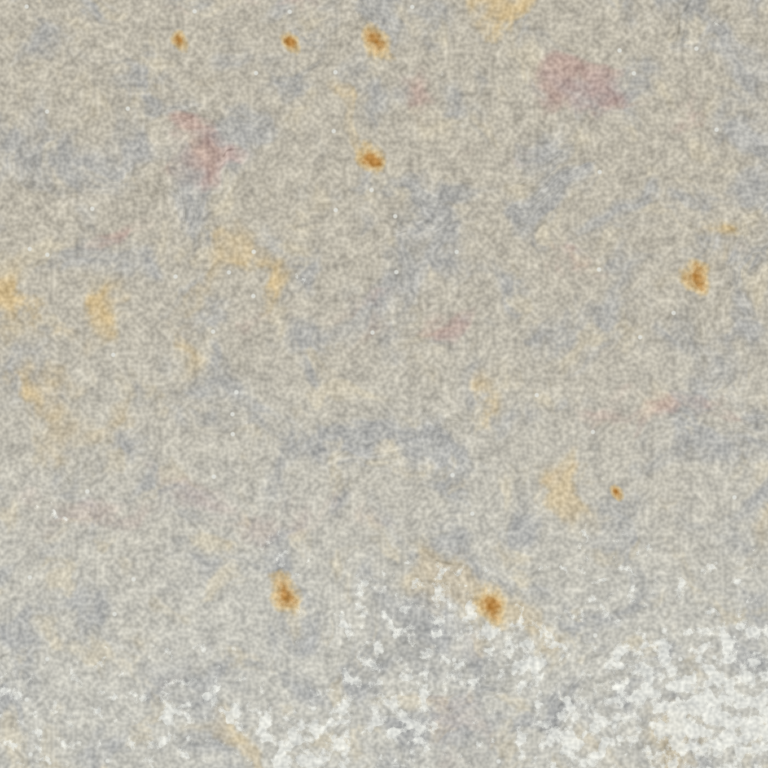
Write a WebGL 1 fragment shader that draws this texture.

```glsl
precision highp float;
// Weathered stone slab: warm grey above, pale and chalky toward the lower right.
// Layered gradient noise gives mottling, relief and grain; noise masks place
// the ochre veins, pink stains, cracks and crust, and a jittered grid the rust.

uniform vec2 u_resolution;

#define GRAIN_SCALE 175.0
#define GRAIN_STRENGTH 0.075
#define MOTTLE_STRENGTH 0.10
#define RELIEF_STRENGTH 0.36
#define BLUE_AMOUNT 0.62
#define VEIN_WIDTH 0.15
#define VEIN_AMOUNT 0.75
#define PINK_AMOUNT 0.55
#define CRUST_LEVEL 0.84
#define RUST_CELLS 7.0
#define RUST_DENSITY 0.20

const vec3 UPPER_STONE = vec3(0.745, 0.722, 0.665);
const vec3 LOWER_STONE = vec3(0.775, 0.770, 0.735);
const vec3 BLUE_GREY = vec3(0.660, 0.668, 0.672);
const vec3 CREAM = vec3(0.830, 0.790, 0.690);
const vec3 OCHRE = vec3(0.845, 0.735, 0.530);
const vec3 PINK = vec3(0.730, 0.590, 0.560);
const vec3 RUST = vec3(0.680, 0.460, 0.200);
const vec3 CHALK = vec3(0.900, 0.905, 0.880);

vec2 hash2(vec2 p) {
  vec3 q = fract(p.xyx * vec3(0.1031, 0.1030, 0.0973));
  q += dot(q, q.yzx + 33.33);
  return fract((q.xx + q.yz) * q.zy);
}

vec2 gradient(vec2 cell) {
  float angle = 6.2832 * hash2(cell).x;
  return vec2(cos(angle), sin(angle));
}

// Gradient noise, roughly -1 to 1.
float noise(vec2 p) {
  vec2 i = floor(p), f = fract(p);
  vec2 u = f * f * f * (f * (f * 6.0 - 15.0) + 10.0);
  vec2 e = vec2(1.0, 0.0);
  float low = mix(dot(gradient(i), f), dot(gradient(i + e), f - e), u.x);
  float high = mix(dot(gradient(i + e.yx), f - e.yx),
                   dot(gradient(i + e.xx), f - e.xx), u.x);
  return 1.6 * mix(low, high, u.y);
}

float fbm(vec2 p) {
  float sum = 0.0, amplitude = 0.5;
  for (int i = 0; i < 5; i++) {
    sum += amplitude * noise(p);
    p = mat2(1.6, 1.2, -1.2, 1.6) * p + 17.3;
    amplitude *= 0.5;
  }
  return sum;
}

// Rust spots: x is the pale halo, y the dark core.
vec2 rustSpots(vec2 p) {
  vec2 cell = floor(p * RUST_CELLS);
  vec2 pick = hash2(cell + 61.0), jitter = hash2(cell + 23.0);
  vec2 d = fract(p * RUST_CELLS) - mix(vec2(0.32), vec2(0.68), jitter);
  d = vec2(d.x + 0.4 * d.y, 0.75 * d.y - 0.2 * d.x);
  float radius = mix(0.05, 0.12, pick.y);
  float dist = length(d) / radius + 0.7 * fbm(p * 45.0);
  float present = step(pick.x, RUST_DENSITY);
  return present * (1.0 - smoothstep(vec2(0.8, 0.1), vec2(1.5, 1.0), vec2(dist)));
}

// Sparse pale mineral flecks.
float flecks(vec2 p) {
  vec2 cell = floor(p * 38.0), pick = hash2(cell + 91.0);
  vec2 d = fract(p * 38.0) - mix(vec2(0.3), vec2(0.7), hash2(cell + 7.0));
  return step(pick.x, 0.035) * (1.0 - smoothstep(0.05, 0.16, length(d)));
}

void main() {
  vec2 p = gl_FragCoord.xy / min(u_resolution.x, u_resolution.y);
  vec2 warp = vec2(fbm(p * 5.0 + 3.7), fbm(p * 5.0 + 41.2));
  vec2 q = p + 0.07 * warp;

  // Broad stone colour with blue-grey and cream patches.
  float lower = 1.0 - smoothstep(0.05, 0.75, p.y + 0.12 * warp.x);
  vec3 color = mix(UPPER_STONE, LOWER_STONE, lower);
  float rough = smoothstep(-0.02, 0.42, fbm(q * 4.5 + 12.0));
  float blue = smoothstep(0.0, 0.5, fbm(q * 13.0 + 70.0) + 0.28 * rough);
  color = mix(color, BLUE_GREY, BLUE_AMOUNT * blue);
  color = mix(color, CREAM, 0.5 * smoothstep(0.1, 0.5, fbm(q * 17.0 + 29.0)));

  // Pink stains and broken, mostly upright ochre veins.
  float upper = smoothstep(0.25, 0.6, p.y);
  float pink = smoothstep(0.27, 0.55, fbm(q * vec2(6.0, 7.5) + 55.0));
  color = mix(color, PINK, PINK_AMOUNT * pink * mix(0.25, 1.0, upper));
  float ridge = abs(noise(q * vec2(4.2, 2.6) + 8.4) + 0.12 * fbm(p * 28.0));
  float veinGate = smoothstep(0.08, 0.32, fbm(q * 4.0 + 34.0));
  float vein = (1.0 - smoothstep(0.3 * VEIN_WIDTH, VEIN_WIDTH, ridge)) * veinGate;
  color = mix(color, OCHRE, VEIN_AMOUNT * vein * mix(0.45, 1.0, upper));

  // Shallow relief lit from the upper left, with a few fine cracks.
  vec2 r = q * 14.0;
  float slope = fbm(r) - fbm(r + vec2(-0.04, 0.05));
  color += RELIEF_STRENGTH * slope * mix(0.3, 1.0, rough);
  float crack = 1.0 - smoothstep(0.0, 0.05, abs(noise(q * vec2(5.0, 8.0) + 90.0)));
  color -= 0.10 * crack * rough * smoothstep(0.0, 0.4, fbm(p * 11.0 + 19.0));

  // Chalky crust breaking up toward the lower right.
  float exposure = (1.0 - smoothstep(0.0, 0.55, p.y)) * mix(0.5, 1.0, p.x);
  float crust = fbm(p * 48.0 + 5.0) + 0.8 * fbm(q * 7.0 + 47.0) + exposure - CRUST_LEVEL;
  color = mix(color, CHALK, 0.8 * smoothstep(-0.04, 0.3, crust));

  // Rust, sandy grain and flecks.
  vec2 rust = rustSpots(p);
  color = mix(color, OCHRE, 0.7 * rust.x);
  color = mix(color, RUST, 0.8 * rust.y);
  float grain = noise(p * GRAIN_SCALE) + 0.5 * noise(p * GRAIN_SCALE * 0.53 + 13.0);
  color += GRAIN_STRENGTH * grain * vec3(1.0, 0.98, 0.92);
  color += MOTTLE_STRENGTH * fbm(p * 42.0 + 80.0) * vec3(1.0, 0.97, 0.85);
  color = mix(color, CHALK, 0.8 * flecks(p));
  gl_FragColor = vec4(clamp(color, 0.0, 1.0), 1.0);
}
```
